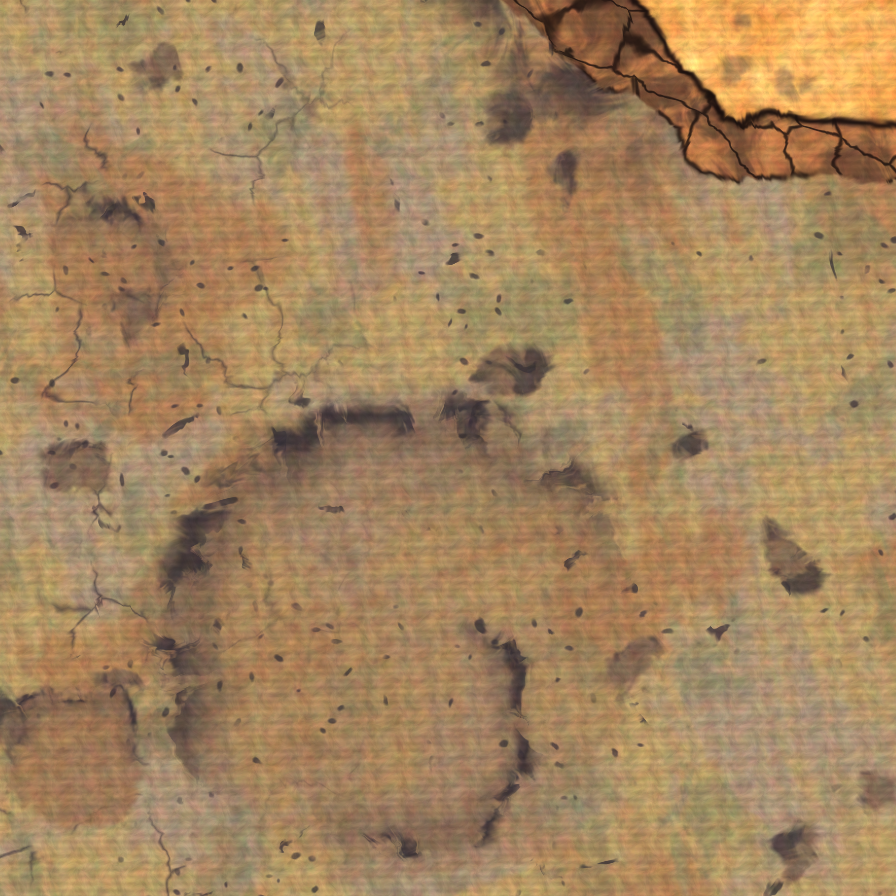
Write a Shadertoy shader that draws this texture.

```glsl
// Weathered ochre rock with dark lichen rings, scattered flecks and a sunlit broken corner.

const vec3 OCHRE = vec3(0.72, 0.60, 0.40);
const vec3 GREY_PINK = vec3(0.67, 0.57, 0.46);
const vec3 SIENNA = vec3(0.67, 0.48, 0.32);
const vec3 UMBER = vec3(0.48, 0.38, 0.31);
const vec3 MOSS = vec3(0.50, 0.49, 0.36);
const vec3 INK = vec3(0.22, 0.19, 0.21);
const vec3 SUNLIT = vec3(0.97, 0.70, 0.37);
const vec3 CRACK = vec3(0.10, 0.06, 0.05);

vec2 hash2(vec2 c) {
    vec2 k = vec2(dot(c, vec2(127.1, 311.7)), dot(c, vec2(269.5, 183.3)));
    return fract(sin(k) * 43758.5);
}

vec2 rotate(vec2 p, float a) {
    return vec2(cos(a) * p.x - sin(a) * p.y, sin(a) * p.x + cos(a) * p.y);
}

// Warped layered sines, roughly -0.8 to 0.8
float waves(vec2 p) {
    float sum = 0.0, amp = 0.5;
    for (int i = 0; i < 5; i++) {
        p = rotate(p, 0.65) + 0.7 * sin(p.yx * 0.83 + float(i) * 1.7);
        sum += amp * sin(p.x) * sin(p.y);
        p *= 1.8;
        amp *= 0.62;
    }
    return sum;
}

// Cellular noise: gap between the two nearest seeds, zero on cell borders
float cellGap(vec2 p) {
    vec2 base = floor(p), near = vec2(9.0);
    for (int j = -1; j <= 1; j++)
    for (int i = -1; i <= 1; i++) {
        vec2 c = base + vec2(i, j);
        float d = length(c + hash2(c) - p);
        near = d < near.x ? vec2(d, near.x) : vec2(near.x, min(near.y, d));
    }
    return near.y - near.x;
}

// Distance to randomly turned ellipses, at most one in each grid cell
float scatter(vec2 p, float cells, float chance, float size, float stretch) {
    vec2 g = p * cells, base = floor(g);
    float d = 1.0;
    for (int j = -1; j <= 1; j++)
    for (int i = -1; i <= 1; i++) {
        vec2 c = base + vec2(i, j);
        vec2 seat = hash2(c + cells), kind = hash2(c + cells * 2.0 + 31.0);
        if (kind.x > chance) continue;
        vec2 q = rotate(g - c - seat, 6.28 * kind.y);
        d = min(d, length(q * vec2(1.0, stretch)) - size * (0.5 + 0.5 * seat.x));
    }
    return d / cells;
}

float inside(float d, float blur) { return 1.0 - smoothstep(-blur, blur, d); }
float line(float d, float width) { return exp(-d * d / (width * width)); }

// Lichen ring: stained inside, with a broken dark rim strongest towards one side
vec3 lichenRing(vec3 col, vec2 p, vec2 centre, float radius, float width, vec2 side, float stain) {
    vec2 q = p - centre;
    float d = length(q) - radius;
    float facing = smoothstep(-0.2, 0.75, dot(q / (length(q) + 0.001), side) + 0.2);
    float broken = smoothstep(-0.25, 0.2, waves(p * 42.0 + radius * 90.0));
    col = mix(col, mix(SIENNA, UMBER, 0.35), stain * inside(d, width));
    col = mix(col, UMBER, 0.75 * line(d + width, width * 1.8) * facing);
    return mix(col, INK, 0.88 * line(d, width) * facing * broken);
}

// Sunlit slab at the upper right, its cracked brown ledge and the shade beside it
vec3 brokenCorner(vec3 col, vec2 p, vec2 warp) {
    vec2 q = p + warp * 0.6;
    float slab = max(0.87 - q.y, dot(q - vec2(0.71, 1.0), vec2(-0.78, -0.63)));
    float ledge = slab - 0.065 - 0.05 * smoothstep(0.75, 0.56, p.x);
    float tone = waves(p * 38.0);
    float shade = smoothstep(0.09, 0.0, ledge) * smoothstep(0.80, 0.66, p.x);
    col = mix(col, INK, 0.8 * shade * smoothstep(-0.6, 0.3, tone));
    vec3 rock = mix(vec3(0.45, 0.30, 0.21), vec3(0.76, 0.49, 0.29), smoothstep(-0.3, 0.55, tone));
    float gap = cellGap(rotate(q, 0.65) * vec2(11.0, 20.0));
    rock = mix(rock, CRACK, 0.8 * inside(gap - 0.05, 0.04));
    col = mix(col, rock, inside(ledge, 0.003));
    col = mix(col, CRACK, 0.8 * line(ledge, 0.0035) * smoothstep(-0.2, 0.2, tone));
    vec3 sun = SUNLIT + vec3(0.08, 0.14, 0.12) * waves(p * 28.0);
    sun = mix(sun, UMBER, 0.5 * inside(scatter(q, 17.0, 0.35, 0.35, 1.6), 0.008));
    col = mix(col, sun, inside(slab, 0.003));
    return mix(col, CRACK, 0.9 * line(slab - 0.003, 0.005));
}

void mainImage(out vec4 fragColor, in vec2 fragCoord) {
    vec2 p = fragCoord / iResolution.xy;
    vec2 warp = 0.022 * vec2(waves(p * 32.0), waves(p * 32.0 + 11.0));
    vec2 q = p + warp;

    // Mottled ground
    vec3 col = mix(OCHRE, GREY_PINK, smoothstep(-0.2, 0.35, waves(p * 13.0 + 4.0)));
    col = mix(col, SIENNA, 0.8 * smoothstep(0.0, 0.45, waves(p * 10.0 + 23.0)));
    col = mix(col, MOSS, 0.45 * smoothstep(0.15, 0.5, waves(p * 22.0 + 37.0)));

    // Faint veins, mostly on the left
    float veins = inside(cellGap(q * 10.0) - 0.03, 0.05) * smoothstep(0.0, 0.4, waves(p * 17.0 + 51.0));
    col = mix(col, INK, 0.65 * veins * smoothstep(0.55, 0.15, p.x));

    // Large rings
    col = lichenRing(col, q, vec2(0.45, 0.28), 0.26, 0.020, vec2(-0.5, 0.86), 0.40);
    col = lichenRing(col, q, vec2(0.45, 0.19), 0.14, 0.012, vec2(0.8, -0.6), 0.15);
    col = lichenRing(col, q, vec2(0.125, 0.70), 0.065, 0.008, vec2(0.4, 0.3), 0.35);
    col = lichenRing(col, q, vec2(0.08, 0.15), 0.075, 0.007, vec2(0.0, 1.0), 0.80);

    // Scattered patches, strokes and specks
    float patches = scatter(q + 0.4, 6.0, 0.38, 0.27, 1.6);
    float clotted = smoothstep(-0.25, 0.3, waves(p * 48.0 + 9.0));
    col = mix(col, mix(UMBER, INK, 0.8 * clotted), 0.85 * inside(patches, 0.009));
    float strokes = scatter(q, 15.0, 0.22, 0.34, 3.5);
    col = mix(col, INK, 0.75 * inside(strokes, 0.004) * clotted);
    float specks = scatter(p + warp * 0.3, 48.0, 0.22, 0.26, 1.6);
    col = mix(col, INK, 0.7 * inside(specks, 0.002) * smoothstep(-0.1, 0.3, waves(p * 12.0 + 70.0)));

    col = brokenCorner(col, p, warp);

    // Coloured grain and fine horizontal scan lines
    vec3 tint = vec3(waves(p * 130.0), waves(p * 130.0 + 17.0), waves(p * 130.0 + 29.0));
    col *= 1.0 + 0.13 * waves(p * 190.0 + 5.0) + 0.07 * tint;
    col *= 1.0 + 0.035 * sin(6.2832 * 128.0 * p.y);
    fragColor = vec4(clamp(col, 0.0, 1.0), 1.0);
}
```
